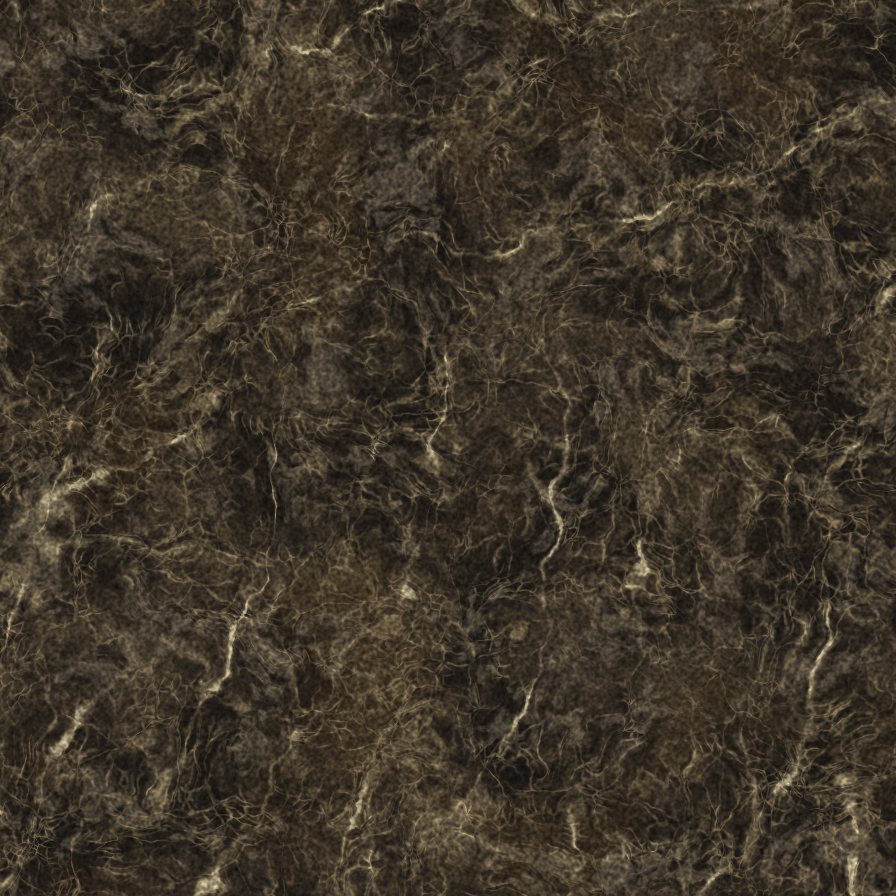
Give the GLSL for this texture, as a Shadertoy shader.

```glsl
// Dark emperador marble: mottled brown-black stone under a web of golden veins.
// Long veins are zero lines of stretched gradient noise, the fine cracks are
// Voronoi borders, and both are made jagged by a fractal domain warp.

vec2 hash2(vec2 p) {
    vec3 h = fract(p.xyx * vec3(.1031, .1030, .0973));
    h += dot(h, h.yzx + 33.33);
    return fract((h.xx + h.yz) * h.zy);
}

float cornerSlope(vec2 cell, vec2 offset) {
    float angle = 6.2832 * hash2(cell).x;
    return dot(vec2(cos(angle), sin(angle)), offset);
}

float gradientNoise(vec2 p) {
    vec2 i = floor(p), f = p - i;
    vec2 u = f * f * f * (f * (f * 6. - 15.) + 10.);
    vec2 e = vec2(1, 0);
    return mix(mix(cornerSlope(i, f), cornerSlope(i + e, f - e), u.x),
               mix(cornerSlope(i + e.yx, f - e.yx), cornerSlope(i + 1., f - 1.), u.x), u.y);
}

float fbm(vec2 p) {
    float sum = 0., amp = .5;
    for (int i = 0; i < 5; i++) {
        sum += amp * gradientNoise(p);
        p = mat2(1.6, 1.2, -1.2, 1.6) * p + 3.7;
        amp *= .5;
    }
    return sum;
}

// Distance to the border between the two nearest Voronoi cells
float crackDistance(vec2 p) {
    vec2 i = floor(p), f = p - i, near = vec2(9), second = vec2(9);
    for (int y = -1; y <= 1; y++)
    for (int x = -1; x <= 1; x++) {
        vec2 cell = vec2(x, y);
        vec2 r = cell + hash2(i + cell) - f;
        if (dot(r, r) < dot(near, near)) { second = near; near = r; }
        else if (dot(r, r) < dot(second, second)) second = r;
    }
    return dot(.5 * (near + second), normalize(second - near));
}

// Coordinates whose x axis points along the given angle
vec2 alongAxis(vec2 p, float angle) {
    float c = cos(angle), s = sin(angle);
    return mat2(c, -s, s, c) * p;
}

float line(float dist, float width) {
    return 1. - smoothstep(0., width, abs(dist));
}

void mainImage(out vec4 fragColor, in vec2 fragCoord) {
    vec2 uv = fragCoord / iResolution.y;
    vec2 p = uv + .1 * vec2(fbm(uv * 5.), fbm(uv * 5. + 31.));
    p += .014 * vec2(fbm(uv * 26. + 7.), fbm(uv * 26. + 53.));

    // Shallow veins rule the top, steep ones the bottom
    float height = uv.y + .3 * gradientNoise(uv * 2.5 + 8.);
    float topShare = mix(.45, 1., smoothstep(.25, .6, height));
    float lowShare = 1. - .7 * smoothstep(.45, .8, height);
    float rough = gradientNoise(uv * 37.);
    float strength = smoothstep(-.3, .5, gradientNoise(uv * 9. + 2.) + .6 * rough);

    // Two sizes of each family: long main veins and thinner companions
    float vein = 0., halo = 0.;
    for (int i = 0; i < 2; i++) {
        float size = 1. + .9 * float(i), seed = 23. * float(i);
        float shallow = gradientNoise(alongAxis(p, .38 - .5 * float(i)) * vec2(1.4, 3.8) * size + 4.3 + seed);
        float steep = gradientNoise(alongAxis(p, 1.3 + .25 * float(i)) * vec2(1.6, 6.) * size + 17.6 + seed);
        float both = max(topShare * line(shallow, .009 + .013 * strength * size),
                         lowShare * line(steep, .014 + .02 * strength * size));
        vein = max(vein, both / size);
        halo = max(halo, max(topShare * exp(-abs(shallow) / .1),
                             lowShare * .75 * exp(-abs(steep) / .12)) / size);
    }
    vein *= .3 + .7 * strength;
    halo *= smoothstep(-.2, .22, fbm(uv * 6. + 12.));

    // Crack networks at four sizes, denser beside the veins
    float cracks = 0.;
    for (int i = 0; i < 4; i++) {
        float scale = 7. * pow(2.1, float(i));
        float patches = smoothstep(-.2, .5, gradientNoise(uv * (5. + scale * .35) + 17. * float(i))
                                            + .6 * halo + .35 * rough - .06);
        cracks = max(cracks, patches * line(crackDistance(p * scale + 5.), .0026 * scale));
    }

    // Stone ground: black clasts, brown mottling, rust and crumbly grey clouds
    float crumb = fbm(p * 55. + 20.);
    float mottle = smoothstep(-.24, .3, fbm(p * 6. + 5.) + .5 * crumb);
    vec3 col = mix(vec3(.105, .092, .08), vec3(.25, .21, .16), mottle);
    col = mix(col, vec3(.24, .18, .115), .5 * smoothstep(0., .25, fbm(uv * 4. + 40.)));
    float cloud = smoothstep(.03, .3, fbm(p * 12. + 60.) + .7 * crumb);
    col = mix(col, vec3(.36, .325, .275), .6 * cloud);

    // Gold haze, cracks, veins and their pale cores
    float fleck = smoothstep(-.2, .25, crumb);
    col = mix(col, vec3(.4, .34, .225), .75 * halo * fleck);
    col = mix(col, vec3(.47, .41, .3), cracks * (.45 + .5 * fleck));
    col = mix(col, vec3(.54, .48, .36), clamp(vein * (.6 + .7 * fleck), 0., 1.));
    float core = smoothstep(.55, 1.1, vein + .45 * cracks * strength);
    col = mix(col, vec3(.72, .67, .54), .8 * core);

    // Fine polished grain, its layers turned to hide the lattice
    float grain = gradientNoise(alongAxis(uv, .6) * 150.) + gradientNoise(alongAxis(uv, 1.1) * 250. + 9.);
    col *= 1. + .42 * grain;
    fragColor = vec4(clamp(col, 0., 1.), 1.);
}
```
